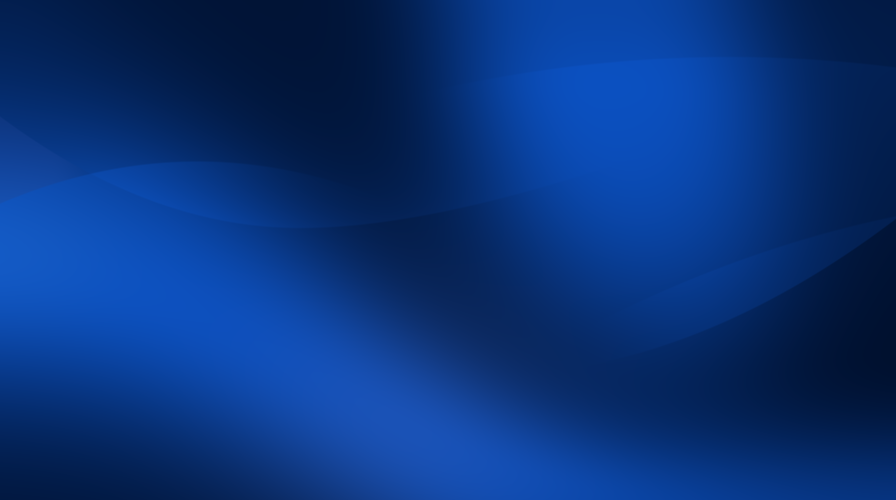
Reproduce this background procedurally as a WebGL 2 fragment shader.

```glsl
#version 300 es
precision highp float;
// Deep blue backdrop: two soft glows crossed by faint translucent curved sheets.
uniform vec2 u_resolution;
out vec4 fragColor;

// Antialiased coverage of the area below a curve at the given height.
float below(float y, float height) {
  float soft = 1.2 / u_resolution.y;
  return smoothstep(-soft, soft, height - y);
}

float blob(vec2 p, vec2 center, vec2 size) {
  vec2 d = (p - center) / size;
  return exp(-dot(d, d));
}

// Wide band sweeping from the left edge down to the lower right.
float sweepGlow(vec2 p) {
  float spine = -0.04 + 0.52 / (1.0 + exp((p.x - 0.68) * 4.5));
  float upper = mix(0.37, 0.16, smoothstep(0.0, 1.3, p.x));
  float d = p.y - spine;
  float falloff = d / (d > 0.0 ? upper : 0.29);
  float strength = mix(0.94, 0.55, smoothstep(0.85, 1.8, p.x));
  return strength * exp(-falloff * falloff);
}

// Rounded column of light hanging from the top edge.
float hangingGlow(vec2 p) {
  float axis = 1.19 + 0.22 * (1.0 - p.y);
  vec2 d = vec2((p.x - axis) / 0.34, min(p.y - 0.85, 0.0) / 0.5);
  float r = length(d);
  return (0.93 - 0.1 * smoothstep(0.8, 1.0, p.y)) * exp(-r * r * r);
}

void main() {
  vec2 p = gl_FragCoord.xy / u_resolution.y;

  // Ambient light joined with both glows.
  float ambient = 0.04 + 0.2 * blob(p, vec2(1.12, 0.4), vec2(0.45, 0.35))
                + 0.12 * blob(p, vec2(1.8, 0.85), vec2(0.35, 0.4))
                + 0.08 * blob(p, vec2(0.0, 1.0), vec2(0.2));
  float light = 1.0 - (1.0 - ambient) * (1.0 - sweepGlow(p)) * (1.0 - hangingGlow(p));

  // Edges of the sheets.
  float hill = 0.677 - 0.54 * (p.x - 0.395) * (p.x - 0.395);
  float dx = p.x - 0.6;
  float valley = 0.544 + (dx < 0.0 ? 0.62 * dx * dx : 0.5 * dx * dx / (1.0 + 0.9 * dx));
  float crest = 0.886 - 0.19 * (p.x - 1.46) * (p.x - 1.46);
  float rx = p.x - 1.302;
  float ribbonTop = 0.407 + 0.45 * rx - 0.25 * rx * rx;
  float lx = p.x - 1.163;
  float ribbonBase = 0.267 + 0.18 * lx + 0.46 * lx * lx;

  // Left hill, brightest along its rim.
  float hillSheet = below(p.y, hill) * exp(-max(hill - p.y, 0.0) * 4.5);
  light += 0.15 * hillSheet * (1.0 - smoothstep(0.3, 0.8, p.x));

  // Broad sheet between the valley and the crest.
  float aboveValley = 1.0 - below(p.y, valley);
  float valleyFade = exp(-max(p.y - valley, 0.0) * 9.0)
                   * smoothstep(0.05, 0.3, p.x) * (1.0 - smoothstep(0.8, 1.3, p.x));
  light += 0.09 * aboveValley * valleyFade;
  float crestFade = exp(-max(crest - p.y, 0.0) * 5.0) * smoothstep(0.8, 1.2, p.x);
  light += 0.08 * below(p.y, crest) * crestFade;

  // Narrow ribbon at the right and the shade beneath it.
  float aboveBase = 1.0 - below(p.y, ribbonBase);
  light += 0.07 * below(p.y, ribbonTop) * aboveBase * smoothstep(1.15, 1.45, p.x);
  light -= 0.1 * (1.0 - aboveBase) * smoothstep(1.15, 1.7, p.x)
         * smoothstep(0.05, 0.3, p.y);

  // Blue ramp with paler violet tints.
  vec3 color = vec3(0.0, 0.065, 0.185) + max(light, 0.0) * vec3(0.045, 0.25, 0.57);
  float cornerTint = below(p.y, valley) * (1.0 - below(p.y, hill))
                   * (1.0 - smoothstep(0.1, 0.2, p.x));
  color += vec3(0.06, 0.02, -0.01) * blob(p, vec2(0.8, 0.14), vec2(0.32, 0.28));
  color += vec3(0.03, 0.02, 0.03) * cornerTint;
  color += vec3(0.03, 0.03, 0.0) * blob(p, vec2(0.0, 0.5), vec2(0.25, 0.15));
  fragColor = vec4(clamp(color, 0.0, 1.0), 1.0);
}
```
